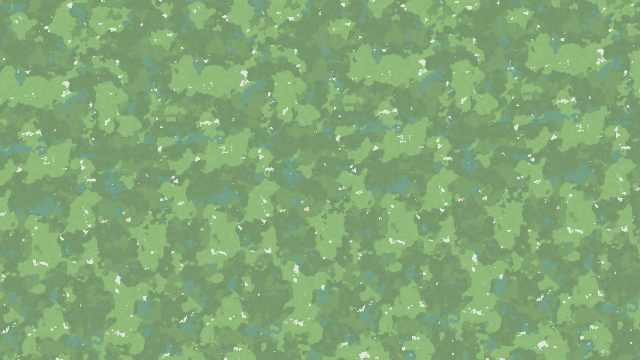
Reproduce this texture procedurally as a WebGL 2 fragment shader.

```glsl
#version 300 es
precision highp float;
// Mottled moss-green ground with ragged light patches, teal stains and pale flecks.

uniform vec2 u_resolution;
out vec4 fragColor;

// Unit gradient for a lattice cell; cells repeat along x after `period`.
vec2 gradient(vec2 cell, float period, float seed) {
    cell.x = mod(cell.x, period);
    float angle = 6.2832 * fract(sin(dot(cell, vec2(127.1, 311.7)) + seed * 17.3) * 43758.5);
    return vec2(cos(angle), sin(angle));
}

float gradientNoise(vec2 p, float period, float seed) {
    vec2 cell = floor(p), f = p - cell;
    vec2 blend = f * f * f * (f * (f * 6.0 - 15.0) + 10.0);
    vec2 e = vec2(1.0, 0.0);
    float a = dot(gradient(cell, period, seed), f);
    float b = dot(gradient(cell + e.xy, period, seed), f - e.xy);
    float c = dot(gradient(cell + e.yx, period, seed), f - e.yx);
    float d = dot(gradient(cell + e.xx, period, seed), f - e.xx);
    return mix(mix(a, b, blend.x), mix(c, d, blend.x), blend.y);
}

// Four octaves, scaled to a standard deviation of about one.
float fbm(vec2 p, float frequency, float seed) {
    float sum = 0.0, weight = 1.0;
    for (int i = 0; i < 4; i++) {
        sum += weight * gradientNoise(p * frequency, frequency, seed + float(i));
        frequency *= 2.0;
        weight *= 0.6;
    }
    return sum / 0.273;
}

// Antialiased threshold.
float above(float value, float level) {
    float width = 0.7 * fwidth(value) + 1e-4;
    return smoothstep(level - width, level + width, value);
}

void main() {
    // Slightly tilted tile space, one unit per horizontal repeat
    vec2 p = gl_FragCoord.xy / u_resolution.y;
    float tilt = 0.0607;
    p = mat2(cos(tilt), -sin(tilt), sin(tilt), cos(tilt)) * p / 0.496;

    float cover = fbm(p, 5.0, 1.0);
    float undertone = fbm(p, 7.0, 11.0);
    float stain = fbm(p, 8.0, 23.0);
    float fleck = fbm(p, 14.0, 37.0) + 0.35 * cover;

    // Dark ground with a faint second green
    vec3 color = mix(vec3(0.468, 0.598, 0.428), vec3(0.502, 0.642, 0.440), above(undertone, 0.42));

    // Soft teal stains below the light patches
    color = mix(color, vec3(0.445, 0.640, 0.555), 0.85 * smoothstep(1.0, 1.6, stain));

    // Ragged light patches
    color = mix(color, vec3(0.560, 0.730, 0.480), above(cover, 0.45));

    // Fine grain
    color += 0.006 * fbm(p, 28.0, 51.0);

    // Pale flecks, a few of them peach
    vec3 pale = mix(vec3(0.86, 0.91, 0.84), vec3(0.91, 0.83, 0.70),
                    smoothstep(0.38, 0.45, gradientNoise(p * 6.0, 6.0, 67.0)));
    color = mix(color, pale, smoothstep(1.95, 2.45, fleck));

    fragColor = vec4(color, 1.0);
}
```
